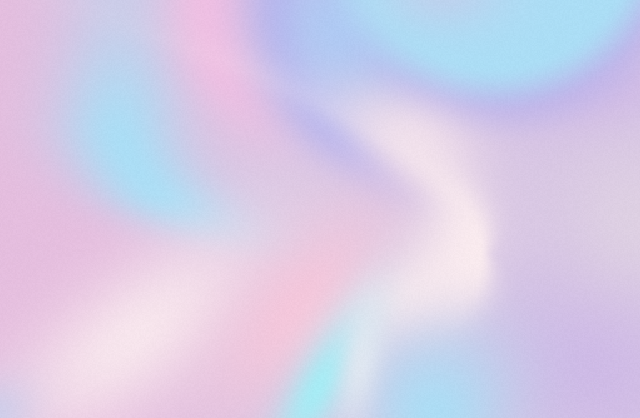
A WebGL 1 fragment shader for this background:

```glsl
precision highp float;
uniform vec2 u_resolution;

// Palette
const vec3 PINK = vec3(0.895, 0.742, 0.870);
const vec3 LILAC = vec3(0.845, 0.777, 0.890);
const vec3 ORCHID = vec3(0.945, 0.745, 0.885);
const vec3 POWDER = vec3(0.670, 0.868, 0.960);
const vec3 AZURE = vec3(0.685, 0.790, 0.952);
const vec3 PERIWINKLE = vec3(0.725, 0.700, 0.922);
const vec3 VIOLET = vec3(0.805, 0.722, 0.902);
const vec3 MIST = vec3(0.760, 0.810, 0.925);
const vec3 PEARL = vec3(0.875, 0.825, 0.887);
const vec3 BLUSH = vec3(0.967, 0.900, 0.928);
const vec3 ROSE = vec3(0.967, 0.775, 0.852);
const vec3 CREAM = vec3(0.982, 0.925, 0.935);
const vec3 AQUA = vec3(0.640, 0.930, 0.962);
const vec3 FROST = vec3(0.890, 0.912, 0.945);

// Glows: centre xy, radii zw, in canvas heights
const vec4 AZURE_SPOT = vec4(0.815, 0.935, 0.165, 0.190);
const vec4 MIST_SPOT = vec4(1.060, 1.020, 0.150, 0.090);
const vec4 DUSK_SPOT = vec4(1.460, 0.780, 0.240, 0.095);
const vec4 VIOLET_SPOT = vec4(1.400, 0.130, 0.260, 0.230);
const vec4 PEARL_SPOT = vec4(1.530, 0.470, 0.180, 0.180);
const vec4 BLUSH_SPOT = vec4(0.330, 0.200, 0.370, 0.150);
const vec4 CORNER_SPOT = vec4(-0.020, 0.000, 0.110, 0.085);
const vec4 ROSE_SPOT = vec4(0.725, 0.260, 0.290, 0.145);
const vec4 HAZE_SPOT = vec4(1.070, 0.110, 0.200, 0.170);
const vec4 VEIL_SPOT = vec4(1.005, 0.675, 0.150, 0.090);
const vec4 FOLD_SPOT = vec4(0.980, 0.300, 0.200, 0.080);
const vec4 POOL_SPOT = vec4(1.040, 0.010, 0.160, 0.160);
const vec4 AQUA_SPOT = vec4(0.765, 0.075, 0.200, 0.064);
const vec4 STREAK_SPOT = vec4(0.865, 0.135, 0.150, 0.048);

// Curves
const vec2 EDGE = vec2(0.60, 1.20);          // start and bend of the upper fold
const float EDGE_WIDTH = 0.10;
const vec2 DISC_CENTRE = vec2(1.185, 1.173); // upper right sky disc
const vec2 CREST_TIP = vec2(1.147, 0.392);   // rightmost point of the crest
const float CREST_BEND = 2.76;
const float GRAIN = 0.016;
const float GRAIN_CELLS = 334.0;

float bell(float x) {
    return exp(-x * x);
}

float glow(vec2 p, vec4 spot, float tilt) {
    vec2 d = p - spot.xy;
    float c = cos(tilt), s = sin(tilt);
    vec2 q = vec2(c * d.x + s * d.y, c * d.y - s * d.x) / spot.zw;
    return exp(-dot(q, q));
}

float hash(vec2 p) {
    vec3 q = fract(p.xyx * 0.1031);
    q += dot(q, q.yzx + 33.33);
    return fract((q.x + q.y) * q.z);
}

// Blue band that bends to the right as it descends
float leftBand(vec2 p) {
    float bend = max(0.72 - p.y, 0.0);
    float across = bell((p.x - 0.285 - 2.8 * bend * bend) / 0.155);
    float along = smoothstep(0.34, 0.54, p.y) * mix(1.0, 0.45, smoothstep(0.65, 1.0, p.y));
    return across * along;
}

// Pale crest: sharp on the right at its tip, soft elsewhere
float crest(vec2 p) {
    float rise = p.y - CREST_TIP.y;
    float side = p.x - CREST_TIP.x + CREST_BEND * rise * rise;
    float inner = mix(0.16, 0.09, smoothstep(0.0, 0.16, rise));
    float outer = 0.025 + 0.35 * abs(rise);
    float width = side < 0.0 ? inner : outer;
    return bell(side / width) * bell(rise / (rise < 0.0 ? 0.17 : 0.32));
}

void main() {
    vec2 p = gl_FragCoord.xy / u_resolution.y;
    p.x += 0.5 * (512.0 / 334.0 - u_resolution.x / u_resolution.y);

    // Ground and left side
    vec3 color = mix(PINK, LILAC, smoothstep(0.2, 0.8, p.x));
    color = mix(color, POWDER, leftBand(p));

    // Upper fold: orchid outside, periwinkle inside
    float depth = 1.0 - p.y;
    float fold = (p.x - EDGE.x - EDGE.y * depth * depth) / EDGE_WIDTH;
    color = mix(color, ORCHID, 0.9 * bell(fold + 1.0) * smoothstep(0.46, 0.14, depth));
    color = mix(color, PERIWINKLE, bell(fold - 0.8) * smoothstep(0.56, 0.30, depth));

    // Upper right sky
    float radius = distance(p, DISC_CENTRE);
    color = mix(color, VIOLET, 0.8 * glow(p, DUSK_SPOT, 0.25));
    color = mix(color, PERIWINKLE, 0.85 * smoothstep(0.53, 0.40, radius));
    color = mix(color, AZURE, glow(p, AZURE_SPOT, 0.0) * smoothstep(-0.6, 1.4, fold));
    color = mix(color, POWDER, smoothstep(0.45, 0.33, radius));
    color = mix(color, MIST, 0.8 * glow(p, MIST_SPOT, 0.0));

    // Right side and lower left
    color = mix(color, VIOLET, 0.9 * glow(p, VIOLET_SPOT, 0.0));
    color = mix(color, PEARL, 0.8 * glow(p, PEARL_SPOT, 0.0));
    color = mix(color, BLUSH, glow(p, BLUSH_SPOT, 0.63));
    color = mix(color, MIST, 0.7 * glow(p, CORNER_SPOT, 0.6));
    color = mix(color, ROSE, 0.92 * glow(p, ROSE_SPOT, 0.89));

    // Central crest with its veil and fold
    color = mix(color, MIST, 0.6 * glow(p, HAZE_SPOT, 0.0));
    color = mix(color, BLUSH, 0.6 * glow(p, VEIL_SPOT, -0.4));
    color = mix(color, CREAM, 0.7 * glow(p, FOLD_SPOT, 0.55));
    color = mix(color, CREAM, 0.95 * crest(p));

    // Bottom pools
    color = mix(color, POWDER, 0.95 * glow(p, POOL_SPOT, 0.0));
    color = mix(color, AQUA, 0.95 * glow(p, AQUA_SPOT, 1.05));
    color = mix(color, FROST, 0.85 * glow(p, STREAK_SPOT, 1.4));

    // Fine grain
    color += GRAIN * (hash(floor(p * GRAIN_CELLS)) - 0.5);
    gl_FragColor = vec4(color, 1.0);
}
```
